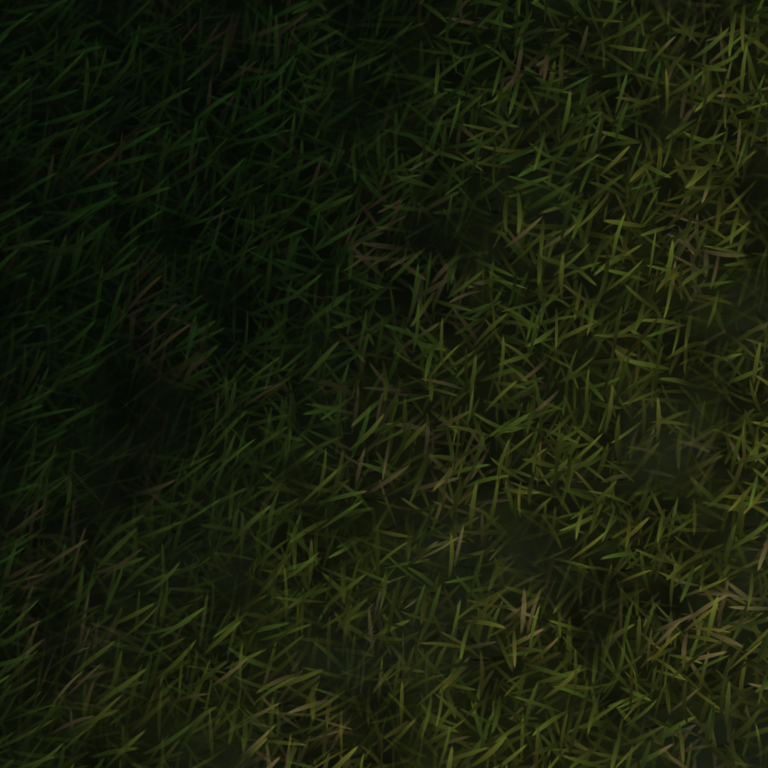
Reproduce this texture procedurally as a three.js fragment shader.

```glsl
varying vec2 vUv;

const int LAYERS = 14;
const vec2 CELLS = vec2(10.5, 40.0);
const float SOFTNESS = 0.0014;
const vec3 SOIL_COOL = vec3(0.020, 0.038, 0.018);
const vec3 SOIL_WARM = vec3(0.090, 0.105, 0.042);
const vec3 HAZE = vec3(0.105, 0.130, 0.085);
const vec3 BLADE_COOL = vec3(0.082, 0.150, 0.048);
const vec3 BLADE_WARM = vec3(0.285, 0.310, 0.105);
const vec3 STRAW = vec3(0.460, 0.410, 0.250);

vec3 hash3(vec2 p) {
  vec3 q = fract(vec3(p.xyx) * vec3(0.1031, 0.1030, 0.0973));
  q += dot(q, q.yxz + 33.33);
  return fract((q.xxy + q.yzz) * q.zyx);
}

float valueNoise(vec2 p) {
  vec2 i = floor(p);
  vec2 f = fract(p);
  f = f * f * (3.0 - 2.0 * f);
  float low = mix(hash3(i).x, hash3(i + vec2(1.0, 0.0)).x, f.x);
  float high = mix(hash3(i + vec2(0.0, 1.0)).x, hash3(i + 1.0).x, f.x);
  return mix(low, high, f.y);
}

// Sunlight grows to the right and the bottom, with a shaded hollow
float sunlight(vec2 uv) {
  vec2 hollow = uv - vec2(0.35, 0.62);
  float sun = smoothstep(0.15, 1.35, uv.x + 0.75 * (1.0 - uv.y));
  return clamp(sun - 0.28 * exp(-12.0 * dot(hollow, hollow)), 0.0, 1.0);
}

// Coverage of a curved, tapered blade lying along x
float blade(vec2 p, float halfLength, float slope, float bend, float halfWidth) {
  float t = p.x / halfLength;
  float across = abs(p.y - slope * p.x - bend * (t * t - 0.4));
  float edge = halfWidth * (1.0 - 0.75 * t * t);
  float side = 1.0 - smoothstep(edge - SOFTNESS, edge + SOFTNESS, across);
  return side * (1.0 - smoothstep(0.75, 1.0, abs(t)));
}

// One layer of blades in long cells turned to a shared direction
vec3 paintLayer(vec3 base, vec2 uv, float layer, float angle, float wild,
                float depth, float opacity, vec3 green, vec3 dry, float dryChance) {
  vec2 dir = vec2(cos(angle), sin(angle));
  vec2 p = vec2(dot(uv, dir), dot(uv, vec2(-dir.y, dir.x))) * CELLS;
  p += layer * vec2(3.37, 7.61) + 60.0;
  vec2 home = floor(p - 0.5);
  for (int j = 0; j < 2; j++) {
    for (int i = 0; i < 2; i++) {
      vec2 cell = home + vec2(float(i), float(j));
      vec3 seed = hash3(cell + layer * 37.0);
      vec3 trait = fract(seed * 17.0 + seed.yzx * 5.0);
      vec2 offset = (p - cell - seed.xy) / CELLS;
      float halfLength = mix(0.034, 0.046, trait.x) * mix(1.0, 0.76, wild);
      float cover = blade(offset, halfLength, (trait.y - 0.5) * 0.34,
                          (trait.z - 0.5) * 0.006, mix(0.0019, 0.0033, seed.z));
      if (cover > 0.0) {
        // Blades brighten from root to tip, and a few are dry
        float facing = trait.x < 0.5 * wild ? -1.0 : 1.0;
        float tip = clamp(0.5 + 0.5 * facing * offset.x / halfLength, 0.0, 1.0);
        float tone = fract(seed.z * 11.0);
        float straw = smoothstep(-0.03, 0.03, dryChance - fract(trait.z * 13.0));
        vec3 fresh = green * vec3(mix(0.85, 1.12, trait.y), 1.0, 1.0);
        vec3 color = mix(fresh * mix(0.55, 1.3, tone), dry * mix(0.7, 1.0, tone), straw);
        base = mix(base, color * depth * mix(0.5, 1.1, tip), cover * opacity);
      }
    }
  }
  return base;
}

void main() {
  float sun = sunlight(vUv);
  float wild = smoothstep(0.0, 0.75, vUv.x);

  // Patches of bare soil, mist and dry grass
  float mottling = valueNoise(vUv * 24.0 + 17.0);
  float mist = smoothstep(0.55, 0.9, valueNoise(vUv * 7.0 + 73.0));
  float clump = smoothstep(0.14, 0.42, valueNoise(vUv * 13.0 + 5.0));
  float dryness = smoothstep(0.5, 0.85, valueNoise(vUv * 10.0 + 41.0));
  float dryChance = 0.01 + 0.30 * dryness;

  vec3 color = mix(SOIL_COOL, SOIL_WARM, sun) * mix(0.55, 1.2, mottling);
  color = mix(color, HAZE * mix(0.35, 1.0, sun), 0.5 * mist);
  vec3 green = mix(BLADE_COOL, BLADE_WARM, sun);
  vec3 dry = STRAW * mix(0.38, 1.0, sun);

  // Gentle warp that curls the blades
  vec2 curl = vec2(valueNoise(vUv * 9.0 + 91.0), valueNoise(vUv * 9.0 + 137.0));
  vec2 uv = vUv + 0.018 * (curl - 0.5);

  // Combed layers lean to the upper right, tangled ones fade in rightward
  for (int n = 0; n < LAYERS; n++) {
    float layer = float(n);
    float tangled = mod(layer, 2.0);
    float spread = fract(layer * 0.618);
    float angle = mix(0.15 + 1.25 * spread, 1.35 + 1.95 * spread, tangled);
    float depth = mix(0.38, 1.1, layer / float(LAYERS - 1));
    float opacity = mix(0.25, 0.92, clump) * mix(1.0, mix(0.3, 1.0, wild), tangled);
    color = paintLayer(color, uv, layer, angle, wild, depth, opacity, green, dry, dryChance);
  }

  // Thin veil softening the misty patches
  color = mix(color, HAZE * mix(0.3, 1.0, sun), 0.2 * mist);
  gl_FragColor = vec4(color, 1.0);
}
```
